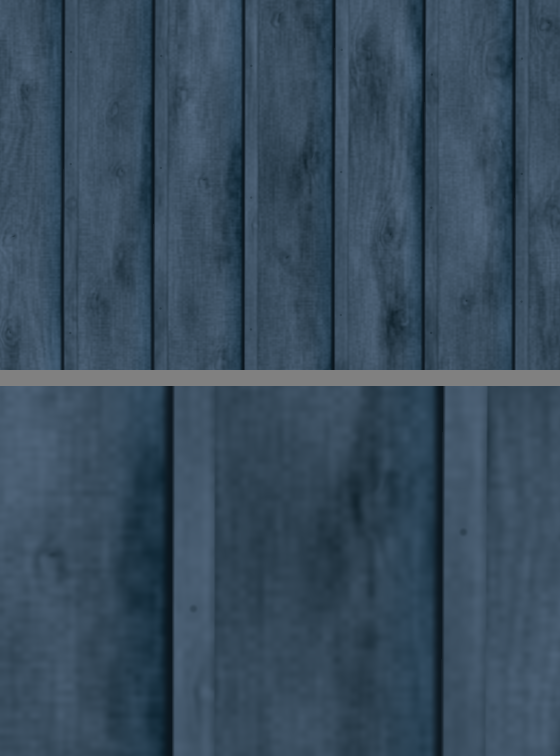
Top, the full canvas; bottom, a detail of the centre.
This texture is drawn by a Shadertoy shader. Its source:

```glsl
// Blue-grey painted timber cladding: vertical boards with narrow battens, knots and worn patches.

float hash(vec2 p) {
    vec3 q = fract(p.xyx * vec3(0.1031, 0.1030, 0.0973));
    q += dot(q, q.yzx + 33.33);
    return fract((q.x + q.y) * q.z);
}

float noise(vec2 p) {
    vec2 i = floor(p), f = fract(p);
    f = f * f * (3.0 - 2.0 * f);
    return mix(mix(hash(i), hash(i + vec2(1, 0)), f.x),
               mix(hash(i + vec2(0, 1)), hash(i + vec2(1, 1)), f.x), f.y);
}

float fbm(vec2 p) {
    float sum = 0.0, amp = 0.5;
    for (int i = 0; i < 4; i++) {
        sum += amp * noise(p);
        p = p * 2.03 + 17.3;
        amp *= 0.5;
    }
    return sum / 0.9375;
}

// Tone of one plank; p is in canvas heights, seed picks the timber
float woodTone(vec2 p, float seed) {
    vec2 s = p + seed * vec2(7.31, 3.17);
    float tone = 0.79 + 0.14 * (hash(vec2(seed, 4.0)) - 0.5);
    tone += 0.75 * (fbm(s * vec2(13.0, 4.0)) - 0.5);
    float worn = smoothstep(0.5, 0.72, fbm(s * vec2(11.0, 3.0) + 60.0));
    tone -= worn * (0.12 + 0.3 * noise(s * vec2(90.0, 45.0)));

    // Growth lines, drawn out along the plank and bent around knots
    float rings = p.x * 34.0 + 7.0 * fbm(s * vec2(6.0, 1.8));
    float figure = smoothstep(0.4, 0.8, noise(s * vec2(5.0, 2.5) + 40.0));
    float knots = 0.0;
    for (int i = 0; i < 3; i++) {
        vec2 key = vec2(seed * 3.0 + float(i), 11.0);
        vec2 c = vec2(0.06 + 0.15 * hash(key), (float(i) + hash(key + 5.0)) / 3.0);
        float size = mix(0.008, 0.022, hash(key + 9.0));
        vec2 d = (p - c) / vec2(size, size * 1.2);
        d += 1.2 * (vec2(noise(s * 50.0), noise(s * 50.0 + 9.0)) - 0.5);
        float r = length(d);
        float halo = exp(-0.1 * r * r);
        rings += 2.2 * halo;
        figure = max(figure, halo);
        knots += 0.14 * exp(-pow(r - 1.0, 2.0) * 5.0) - 0.10 * exp(-r * r * 2.0);
        knots += 0.40 * halo * (noise(s * vec2(28.0, 18.0)) - 0.2);
        knots += 0.40 * hash(key + 2.0) * exp(-dot(d - 0.4, d - 0.4) * 9.0);
    }
    tone += 0.06 * figure * sin(6.2832 * rings) - knots;

    // Fine fibres and faint broken saw marks
    tone += 0.13 * (noise(s * vec2(170.0, 22.0)) - 0.5);
    tone += 0.15 * (noise(s * vec2(130.0, 150.0)) - 0.5);
    float sawn = smoothstep(0.4, 0.75, noise(s * vec2(8.0, 4.0) + 80.0));
    tone += 0.10 * sawn * (noise(s * vec2(35.0, 200.0)) - 0.5);
    return tone;
}

void mainImage(out vec4 fragColor, in vec2 fragCoord) {
    vec2 p = fragCoord / iResolution.y;
    float pitch = 0.1610 * iResolution.x / iResolution.y;
    float x = (p.x - 0.1135 * iResolution.x / iResolution.y) / pitch;
    x += 0.012 * (0.5 - p.y) + 0.008 * (noise(p * vec2(3.0, 4.0)) - 0.5);
    float id = floor(x), f = x - id;
    float aa = 1.5 / (iResolution.y * pitch);

    // Batten on the left of every module, board on the rest
    float joint = 0.16 + 0.02 * (hash(vec2(id, 2.0)) - 0.5);
    vec2 local = vec2(f * pitch, p.y);
    float board = woodTone(local, id + 20.0);
    float batten = mix(0.84, woodTone(local * vec2(1.0, 0.8) + vec2(0.05, 0.1), id + 50.0), 0.75);
    float tone = mix(batten, board, smoothstep(joint - aa, joint + aa, f));
    tone -= 0.14 * exp(-pow((f - joint) / 0.016, 2.0));
    tone += 0.08 * exp(-pow((f - joint + 0.03) / 0.018, 2.0));

    // Small nail heads on the battens
    float row = floor(p.y * 3.0);
    vec2 nail = vec2(0.08 * pitch, (row + 0.3 + 0.4 * hash(vec2(id, row))) / 3.0);
    tone -= 0.3 * (1.0 - smoothstep(0.001, 0.005, length(local - nail)));

    // Soft shade cast on the board by the next batten, then the dark gap
    float gap = 1.0 - f;
    float depth = 0.7 + 0.6 * noise(vec2(id * 5.0, p.y * 4.0));
    tone -= 0.55 * depth * exp(-gap / 0.085);
    float slit = smoothstep(0.045, 0.005, gap) * 0.9;
    slit = max(slit, 0.8 * (1.0 - smoothstep(0.0, aa + 0.008, f)));

    vec3 paint = mix(vec3(0.07, 0.14, 0.18), vec3(0.29, 0.37, 0.45), clamp(tone, 0.0, 1.2));
    paint += vec3(-0.02, 0.005, 0.02) * smoothstep(0.3, 0.05, gap);
    paint = mix(paint, vec3(0.04, 0.08, 0.11), slit);
    fragColor = vec4(paint, 1.0);
}
```
